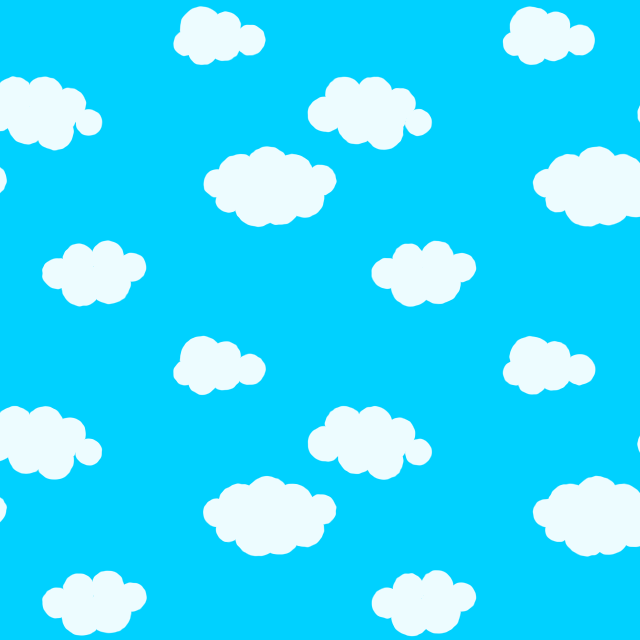
This pattern is drawn by a WebGL 1 fragment shader. Its source:

```glsl
precision highp float;

uniform vec2 u_resolution;

const float CANVAS_SPAN = 768.0; // design units across the canvas
const float TILE = 395.5;        // repeat distance in design units
const vec3 SKY = vec3(0.0, 0.82, 1.0);
const vec3 CLOUD = vec3(0.93, 0.99, 1.0);

float hash(vec2 p) {
  return fract(sin(dot(p, vec2(127.1, 311.7))) * 43758.5);
}

float valueNoise(vec2 p) {
  vec2 cell = floor(p);
  vec2 f = fract(p);
  f = f * f * (3.0 - 2.0 * f);
  float low = mix(hash(cell), hash(cell + vec2(1.0, 0.0)), f.x);
  float high = mix(hash(cell + vec2(0.0, 1.0)), hash(cell + 1.0), f.x);
  return mix(low, high, f.y);
}

// Offset from the nearest repeat of a centre
vec2 wrapAround(vec2 p, vec2 center) {
  return mod(p - center + 0.5 * TILE, TILE) - 0.5 * TILE;
}

float puff(vec2 p, float x, float y, float radius) {
  return length(p - vec2(x, y)) - radius;
}

// Clouds: unions of round puffs
float smallCloud(vec2 p) {
  float d = puff(p, -21.0, 9.0, 26.0);
  d = min(d, puff(p, -40.0, -9.0, 15.0));
  d = min(d, puff(p, -20.0, -17.0, 18.0));
  d = min(d, puff(p, 8.0, 11.0, 18.0));
  d = min(d, puff(p, 6.0, -10.0, 20.0));
  return min(d, puff(p, 37.0, -5.0, 18.5));
}

float slopingCloud(vec2 p) {
  float d = puff(p, -31.0, 21.0, 23.0);
  d = min(d, puff(p, -53.0, -1.0, 21.5));
  d = min(d, puff(p, 5.0, 21.0, 23.0));
  d = min(d, puff(p, 35.0, 11.0, 19.5));
  d = min(d, puff(p, 58.0, -11.0, 16.0));
  d = min(d, puff(p, 17.0, -21.0, 23.0));
  d = min(d, puff(p, -16.0, -14.0, 23.0));
  return min(d, puff(p, 18.0, 0.0, 27.0));
}

float largeCloud(vec2 p) {
  float d = puff(p, -62.0, 4.0, 17.0);
  d = min(d, puff(p, -35.0, 12.0, 27.0));
  d = min(d, puff(p, -2.0, 21.0, 27.0));
  d = min(d, puff(p, 28.0, 13.0, 26.0));
  d = min(d, puff(p, 62.0, 8.0, 18.5));
  d = min(d, puff(p, -49.0, -16.0, 15.0));
  d = min(d, puff(p, -14.0, -20.0, 28.0));
  d = min(d, puff(p, 12.0, -21.0, 25.0));
  return min(d, puff(p, 43.0, -14.0, 23.0));
}

float mediumCloud(vec2 p) {
  float d = puff(p, -44.0, 0.0, 18.5);
  d = min(d, puff(p, -18.0, 16.0, 19.5));
  d = min(d, puff(p, 16.0, 19.0, 20.0));
  d = min(d, puff(p, 45.0, 7.0, 17.5));
  d = min(d, puff(p, -15.0, -15.0, 24.5));
  return min(d, puff(p, 18.0, -10.0, 26.5));
}

// Four clouds staggered inside each tile
float cloudField(vec2 p) {
  float d = smallCloud(wrapAround(p, vec2(263.0, 725.0)));
  d = min(d, slopingCloud(wrapAround(p, vec2(444.0, 632.0))));
  d = min(d, largeCloud(wrapAround(p, vec2(323.0, 544.0))));
  return min(d, mediumCloud(wrapAround(p, vec2(113.0, 440.0))));
}

void main() {
  vec2 p = gl_FragCoord.xy / u_resolution * CANVAS_SPAN;
  float pixel = CANVAS_SPAN / min(u_resolution.x, u_resolution.y);

  // Slightly uneven cut edge
  float wobble = 1.2 * (valueNoise(p / 5.0) - 0.5);
  float d = cloudField(p) + wobble;

  float softness = max(0.7 * pixel, 0.9);
  float cover = 1.0 - smoothstep(-softness, softness, d);
  gl_FragColor = vec4(mix(SKY, CLOUD, cover), 1.0);
}
```
